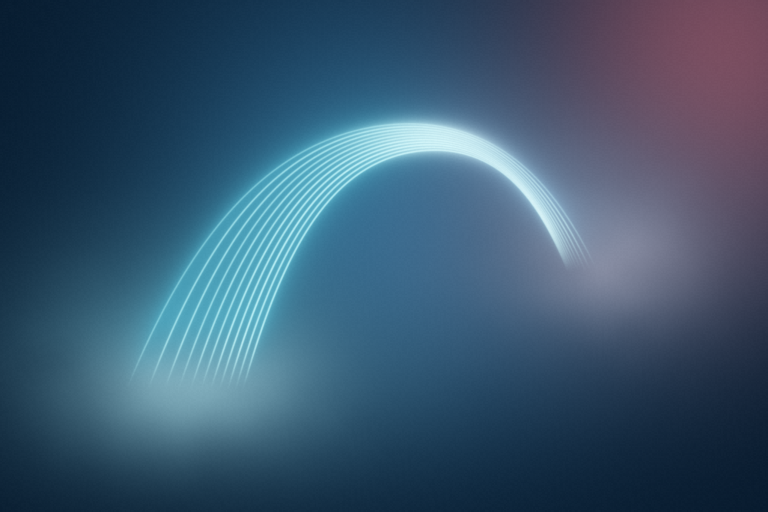
Reproduce this background procedurally as a Shadertoy shader.

```glsl
float hash(vec2 p) {
    return fract(sin(dot(p, vec2(127.1, 311.7))) * 43758.5453);
}

float noise(vec2 p) {
    vec2 i = floor(p), f = fract(p);
    f = f * f * (3.0 - 2.0 * f);
    return mix(mix(hash(i), hash(i + vec2(1, 0)), f.x),
               mix(hash(i + vec2(0, 1)), hash(i + vec2(1, 1)), f.x), f.y);
}

float cloud(vec2 p, vec2 center, vec2 radius) {
    vec2 q = (p - center) / radius;
    return exp(-dot(q, q));
}

// Signed distance to one strand: t = 0 is the outer arc, t = 1 the inner
float strand(vec2 p, float t) {
    vec2 peak = mix(vec2(0.80, 0.758), vec2(0.85, 0.707), t);
    float x = p.x - peak.x, x2 = x * x;
    vec2 bend = x < 0.0 ? mix(vec2(1.18, 1.7), vec2(1.85, 10.4), t)
                        : mix(vec2(1.4, 5.5), vec2(2.2, 20.0), t);
    float slope = 2.0 * x * (bend.x + 2.0 * bend.y * x2);
    return (p.y - peak.y + bend.x * x2 + bend.y * x2 * x2) / sqrt(1.0 + slope * slope);
}

void mainImage(out vec4 fragColor, in vec2 fragCoord) {
    vec2 p = fragCoord / iResolution.y;

    // Dark blue backdrop with a rose corner
    vec3 color = vec3(0.025, 0.10, 0.175);
    color += vec3(0.13, 0.24, 0.30) * cloud(p, vec2(0.80, 0.50), vec2(0.48, 0.38));
    color += vec3(0.05, 0.10, 0.13) * cloud(p, vec2(0.70, 0.85), vec2(0.45, 0.40));
    color = mix(color, vec3(0.50, 0.30, 0.37), 0.95 * cloud(p, vec2(1.42, 0.90), vec2(0.38, 0.42)));

    // Mist at both feet of the arc
    float wisps = 0.85 + 0.2 * noise(p * 7.0) + 0.1 * noise(p * 17.0);
    color = mix(color, vec3(0.38, 0.60, 0.68), 0.60 * wisps * cloud(p, vec2(0.36, 0.29), vec2(0.38, 0.23)));
    color = mix(color, vec3(0.66, 0.84, 0.88), 0.60 * wisps * cloud(p, vec2(0.38, 0.245), vec2(0.19, 0.11)));
    color = mix(color, vec3(0.46, 0.50, 0.60), 0.55 * wisps * cloud(p, vec2(1.17, 0.53), vec2(0.32, 0.24)));
    color = mix(color, vec3(0.70, 0.70, 0.77), 0.50 * wisps * cloud(p, vec2(1.20, 0.49), vec2(0.17, 0.11)));

    // Halo around the ribbon, fading toward the feet
    float rightSide = smoothstep(0.70, 0.95, p.x);
    float foot = mix(0.235, 0.465, rightSide);
    float fade = smoothstep(foot, foot + 0.16, p.y);
    float outside = max(max(strand(p, 0.0), -strand(p, 1.0)), 0.0);
    vec3 haloColor = mix(vec3(0.30, 0.70, 0.80), vec3(0.55, 0.72, 0.84), rightSide);
    float halo = 0.42 * exp(-outside / 0.022) + 0.30 * exp(-outside / 0.075);
    color = mix(color, haloColor, halo * fade);

    // Fine luminous strands
    float lines = 0.0;
    float width = max(0.0019, 0.65 / iResolution.y);
    for (int i = 0; i < 11; i++) {
        float t = float(i) / 10.0;
        float d = abs(strand(p, t));
        float power = mix(0.35, 0.9, t) + 0.3 * hash(vec2(float(i), 3.0));
        lines += power * (exp(-d * d / (width * width)) + 0.16 * exp(-d / 0.006));
    }
    float lineFade = smoothstep(foot, foot + 0.11, p.y) * mix(1.0, 0.75, rightSide);
    color += (1.0 - color) * (1.0 - exp(-lines * lineFade * vec3(0.75, 1.25, 1.3)));

    // White heat at the crest
    float crest = cloud(p, vec2(0.85, 0.735), vec2(0.15, 0.06)) * exp(-outside / 0.012);
    color = mix(color, vec3(0.90, 1.0, 1.0), 0.6 * crest);

    // Soft grain
    color += 0.012 * (hash(floor(p * 340.0)) - 0.5);
    fragColor = vec4(clamp(color, 0.0, 1.0), 1.0);
}
```
